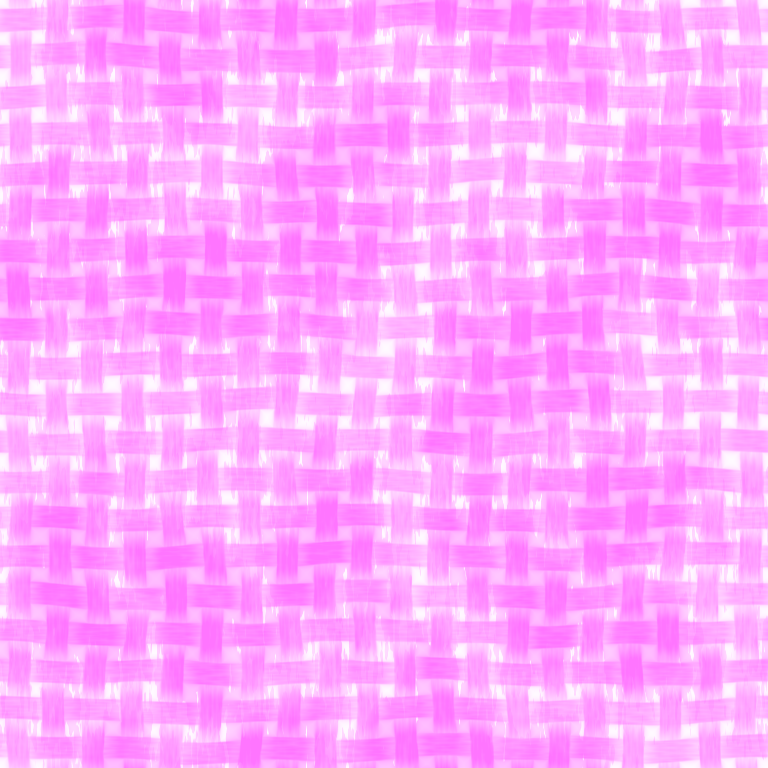
Give the GLSL for this pattern, as a Shadertoy shader.

```glsl
const float STRANDS = 20.0;          // strands across and down
const float ROW_HALF = 0.285;        // half widths, in cells
const float COLUMN_HALF = 0.275;
const float EDGE = 0.03;             // edge softness, in cells
const float JITTER = 0.09;           // offset and tilt of each segment
const float WANDER = 0.06;           // slow bend of the strands
const float ROW_INK = 0.35;
const float COLUMN_INK = 0.37;
const float GAP_INK = 0.015;
const float STAIN_INK = 0.14;
const float FIBRE_INK = 0.13;
const float OPACITY = 0.88;
const vec3 PAPER = vec3(1.0);
const vec3 ABSORBED = vec3(0.0, 1.0, 0.0);
const float TAU = 6.28318;

vec2 hash2(vec2 p) {
    vec3 q = fract(p.xyx * vec3(0.1031, 0.1030, 0.0973));
    q += dot(q, q.yzx + 33.33);
    return fract((q.xx + q.yz) * q.zy);
}

// Distance to the nearest scattered point; wraps over "count" cells.
float cellular(vec2 uv, vec2 count) {
    vec2 p = uv * count;
    vec2 base = floor(p);
    vec2 f = p - base;
    float nearest = 2.0;
    for (int y = -1; y <= 1; y++) {
        for (int x = -1; x <= 1; x++) {
            vec2 o = vec2(x, y);
            vec2 id = mod(base + o, count);
            nearest = min(nearest, length(o + hash2(id + count) - f));
        }
    }
    return nearest;
}

float inside(float d) {
    return 1.0 - smoothstep(-EDGE, EDGE, d);
}

// Local position on a segment: x along it, y across it, z its random tone.
vec3 segment(vec2 local, vec2 id, float seed) {
    vec2 r = hash2(mod(id, STRANDS) + seed);
    local.y += JITTER * (r.x - 0.5 + local.x * (r.y - 0.5));
    return vec3(local, fract(r.x * 7.0 + r.y * 5.0) - 0.5);
}

void mainImage(out vec4 fragColor, in vec2 fragCoord) {
    vec2 uv = fragCoord / iResolution.xy;

    // Weave grid, gently bent
    vec2 bend = sin(TAU * (uv.yx * 2.0 + uv + vec2(0.1, 0.6)))
              + 0.5 * sin(TAU * (uv.yx * 5.0 - uv * 2.0));
    vec2 p = uv * STRANDS + WANDER * bend;
    vec2 cell = floor(p);
    vec2 f = p - cell - 0.5;
    float rowOver = mod(cell.x + cell.y, 2.0);

    // Each segment is centred on the crossing where it lies on top
    vec2 side = vec2(f.x < 0.0 ? -1.0 : 1.0, f.y < 0.0 ? -1.0 : 1.0);
    vec2 toRow = vec2(side.x * (1.0 - rowOver), 0.0);
    vec2 toColumn = vec2(0.0, side.y * rowOver);
    vec3 row = segment(f - toRow, cell + toRow, 3.0);
    vec3 column = segment((f - toColumn).yx, cell + toColumn, 41.0);

    // Fibres along each direction
    float rowFibre = 0.5 - 0.6 * cellular(uv, vec2(26.0, 230.0))
                         - 0.4 * cellular(uv, vec2(60.0, 140.0));
    float columnFibre = 0.5 - 0.6 * cellular(uv, vec2(230.0, 26.0))
                            - 0.4 * cellular(uv, vec2(140.0, 60.0));

    // Soft stains, and their ragged dripping edges
    vec2 drift = uv + 0.02 * sin(TAU * (uv.yx * 3.0 + 0.2));
    float cloud = 0.6 * cellular(drift, vec2(5.0, 4.0))
                + 0.4 * cellular(drift, vec2(13.0, 9.0));
    float soak = 1.0 - smoothstep(0.2, 0.58, cloud);
    float drips = 0.45 * (cellular(uv, vec2(120.0, 18.0)) - 0.5)
                + 0.25 * (cellular(uv, vec2(240.0, 50.0)) - 0.5);
    float smear = 1.0 - smoothstep(0.42, 0.49, cloud + drips);

    // Gaps with a pale halo beside the strands
    float rowEdge = abs(row.y) - ROW_HALF;
    float columnEdge = abs(column.y) - COLUMN_HALF - 0.04 * columnFibre;
    float halo = exp(-14.0 * max(min(rowEdge, columnEdge), 0.0));
    float ink = GAP_INK + 0.13 * halo + smear * (0.12 + 0.12 * soak);

    // Strands, paler where they dip under
    float stain = STAIN_INK * soak + 0.035 * smear;
    float rowFade = 1.0 - 0.35 * smoothstep(0.3, 0.72, abs(row.x));
    float columnFade = 1.0 - 0.5 * smoothstep(0.25, 0.74, abs(column.x));
    float rowInk = (ROW_INK + 0.06 * row.z) * rowFade
                 + stain + FIBRE_INK * rowFibre;
    float columnInk = (COLUMN_INK + 0.05 * column.z) * columnFade
                    + stain + FIBRE_INK * columnFibre;

    // Lay the lower strand, then the upper one
    float rowMask = inside(rowEdge);
    float columnMask = inside(columnEdge);
    bool rowOnTop = rowOver > 0.5;
    vec2 lower = rowOnTop ? vec2(columnInk, columnMask) : vec2(rowInk, rowMask);
    vec2 upper = rowOnTop ? vec2(rowInk, rowMask) : vec2(columnInk, columnMask);
    ink = mix(ink, lower.x, lower.y * OPACITY);
    ink = mix(ink, upper.x, upper.y * OPACITY);

    fragColor = vec4(PAPER - ABSORBED * clamp(ink, 0.0, 0.54), 1.0);
}
```
